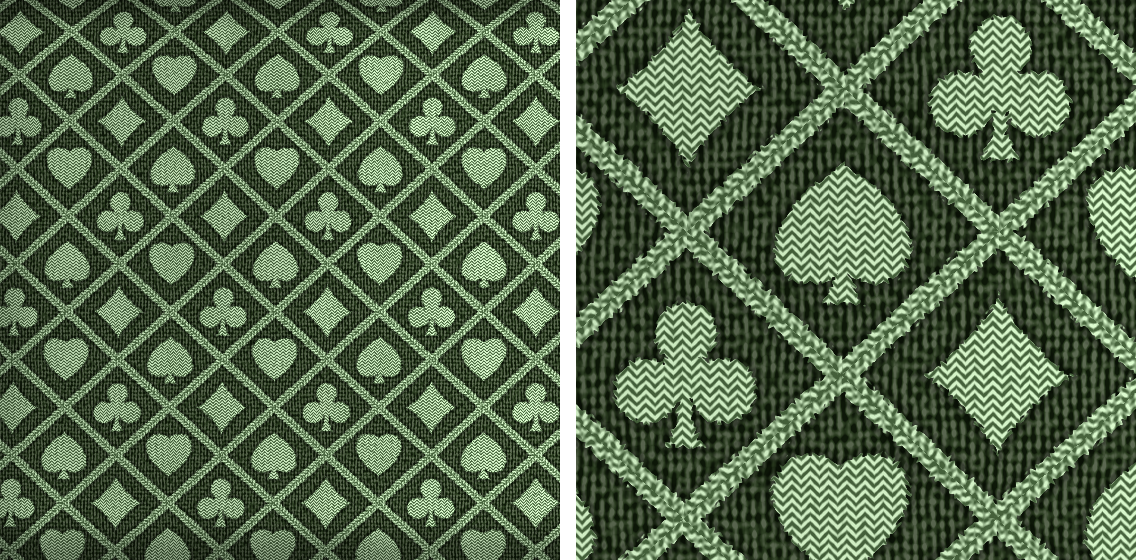
Left, the full canvas; right, a detail of the centre.
This pattern is drawn by a Shadertoy shader. Its source:

```glsl
const float TAU = 6.2831853;

vec2 hash2(vec2 p) {
    return fract(sin(vec2(dot(p, vec2(127.1, 311.7)), dot(p, vec2(269.5, 183.3)))) * 43758.5);
}

// Distance to the nearest scattered point
float cellular(vec2 p) {
    vec2 base = floor(p);
    float nearest = 2.0;
    for (int y = -1; y <= 1; y++)
        for (int x = -1; x <= 1; x++) {
            vec2 site = base + vec2(x, y);
            nearest = min(nearest, length(site + hash2(site) - p));
        }
    return nearest;
}

float cover(float d, float soft) {
    return 1.0 - smoothstep(-soft, soft, d);
}

// Suit shapes, about one unit in radius
float diamond(vec2 p) {
    vec2 s = pow(abs(p) / vec2(1.06, 1.14), vec2(0.83));
    return (s.x + s.y - 1.0) * 0.75;
}

float heart(vec2 p) {
    float lift = 0.6 * pow(abs(p.x) + 0.001, 0.7);
    return (length(vec2(p.x, p.y * 1.18 + 0.12 - lift)) - 0.97) * 0.85;
}

float stem(vec2 p) {
    float halfWidth = 0.1 + 0.45 * max(0.0, -0.65 - p.y);
    return max(abs(p.x) - halfWidth, abs(p.y + 0.66) - 0.36);
}

float spade(vec2 p) {
    return min(heart(vec2(p.x, 0.14 - 1.06 * p.y)), stem(p));
}

float club(vec2 p) {
    float top = length(p - vec2(0.0, 0.6)) - 0.44;
    float sides = length(vec2(abs(p.x) - 0.55, p.y + 0.22)) - 0.46;
    float core = length(p - vec2(0.0, 0.0)) - 0.36;
    return min(min(top, sides), min(core, stem(p)));
}

float suit(vec2 cell, vec2 p) {
    bool oddRow = mod(cell.x - cell.y, 2.0) > 0.5;
    bool oddDiagonal = mod(cell.x, 2.0) > 0.5;
    if (oddRow) return oddDiagonal ? spade(p) : heart(p);
    return oddDiagonal ? club(p) : diamond(p);
}

void mainImage(out vec4 fragColor, in vec2 fragCoord) {
    vec2 uv = fragCoord / iResolution.y;
    float soft = 0.9 / iResolution.y;
    float down = 1.0 - uv.y;

    // Diagonal lattice, slightly sheared and squeezed at the top edge
    float column = 5.0 + (uv.x - 0.957) / (0.184 + 0.004 * down);
    float row = (down - 0.026 * exp(-down / 0.078) - 0.0443) / 0.1708;
    vec2 diagonal = vec2(column + row, column - row);
    vec2 cell = floor(diagonal + 0.5);
    vec2 offset = diagonal - cell;
    vec2 local = vec2(offset.x + offset.y, offset.y - offset.x) * vec2(2.23, 2.05);

    // Herringbone stitches and loose yarn
    float zigzag = abs(fract(uv.x * 92.0) - 0.5);
    float stitch = 0.5 + 0.5 * sin(TAU * (uv.y * 185.0 + zigzag * 2.0));
    float fleck = cellular(uv * vec2(240.0, 170.0));
    float fray = (stitch - 0.5) * 0.002 + (fleck - 0.45) * 0.0025;

    // Braided lattice lines
    vec2 toLine = (0.5 - abs(offset)) * 0.126;
    bool rising = toLine.x < toLine.y;
    float along = rising ? diagonal.y : diagonal.x;
    float side = rising ? offset.x : offset.y;
    float across = min(toLine.x, toLine.y);
    float braid = 0.5 + 0.5 * sin(TAU * (along * 19.0 + across * 110.0 + 0.5 * step(0.0, side)));
    float seam = 1.0 - smoothstep(0.0005, 0.0025, across);

    float lineDist = across - 0.0072 + fray;
    float suitDist = suit(cell, local) * 0.0417 + fray;
    float lineMask = cover(lineDist, soft);
    float suitMask = cover(suitDist, soft);

    // Dark ribbed ground with a shadow around the raised thread
    float rib = 0.5 + 0.35 * sin(TAU * uv.x * 178.0 + 0.8 * sin(uv.y * 90.0))
              + 0.15 * sin(TAU * uv.y * 150.0);
    float groundTone = clamp(0.48 + 1.1 * (rib - 0.5) + 1.1 * (0.45 - fleck), 0.0, 1.0);
    vec3 ground = mix(vec3(0.05, 0.09, 0.03), vec3(0.16, 0.23, 0.12), smoothstep(0.0, 0.5, groundTone));
    ground = mix(ground, vec3(0.35, 0.40, 0.31), smoothstep(0.4, 1.0, groundTone));
    ground *= mix(0.62, 1.0, smoothstep(0.0, 0.007, min(lineDist, suitDist)));

    // Pale thread
    float braidTone = mix(braid, stitch, 0.45) - 0.3 * seam;
    float threadTone = mix(braidTone, stitch, suitMask);
    threadTone = clamp(0.48 + 1.35 * (threadTone - 0.5) + 0.7 * (0.45 - fleck), 0.0, 1.0);
    vec3 thread = mix(vec3(0.27, 0.38, 0.23), vec3(0.83, 0.95, 0.78), threadTone);

    vec3 color = mix(ground, thread, max(lineMask, suitMask));

    // Soft light from the right, uneven pile, darker borders
    float pile = sin(uv.x * 9.0 + 2.0 * sin(uv.y * 5.0)) * sin(uv.y * 11.0 + uv.x * 3.0);
    float light = 0.92 + 0.16 * smoothstep(0.1, 1.0, uv.x) + 0.03 * pile;
    light *= mix(0.72, 1.0, smoothstep(0.0, 0.09, min(uv.y, down * 1.5)));
    color *= light * mix(0.88, 1.0, smoothstep(0.0, 0.08, uv.x));
    fragColor = vec4(clamp(color, 0.0, 1.0), 1.0);
}
```
